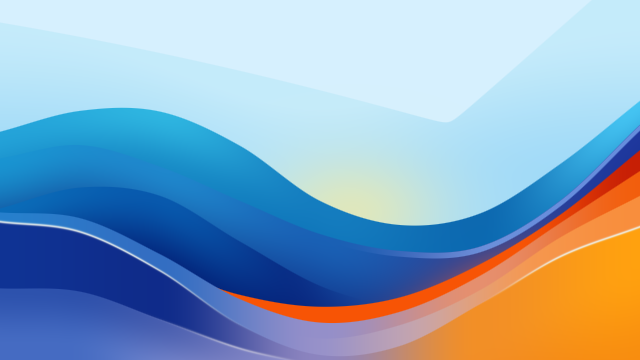
A WebGL 2 fragment shader for this background:

```glsl
#version 300 es
precision highp float;
// Layered silk-like waves: a pale sky with a folded highlight, blue swells
// on the left and an orange swell on the right. Each layer is filled below
// a smooth spline height curve and shaded by horizontal ramps and depth.

#define LINE_WIDTH 0.0035
#define LINE_GLOW 0.85
#define RIBBON_WIDTH 0.016
#define SUN_CENTER vec2(0.55, 0.41)
#define SUN_SPREAD vec2(0.13, 0.15)
#define SUN_COLOR vec3(0.90, 0.91, 0.70)

uniform vec2 u_resolution;
out vec4 fragColor;

// Catmull-Rom height curve through nine evenly spaced levels
float wave(float x, float k[9]) {
  float s = clamp(x, 0.0, 0.9999) * 8.0;
  int i = int(s);
  float t = fract(s);
  float b = k[i], c = k[i + 1];
  float a = i > 0 ? k[max(i - 1, 0)] : 2.0 * b - c;
  float d = i < 7 ? k[min(i + 2, 8)] : 2.0 * c - b;
  return b + 0.5 * t * (c - a + t * (2.0 * a - 5.0 * b + 4.0 * c - d
         + t * (3.0 * (b - c) + d - a)));
}

// Five-stop horizontal colour ramp
vec3 ramp(float x, vec3 a, vec3 b, vec3 c, vec3 d, vec3 e) {
  float s = x * 4.0;
  vec3 col = mix(a, b, smoothstep(0.0, 1.0, s));
  col = mix(col, c, smoothstep(1.0, 2.0, s));
  col = mix(col, d, smoothstep(2.0, 3.0, s));
  return mix(col, e, smoothstep(3.0, 4.0, s));
}

// Antialiased coverage of the area where depth is positive
float cover(float depth) {
  return clamp(depth / max(fwidth(depth), 1e-5) + 0.5, 0.0, 1.0);
}

float bell(float v) { return exp(-v * v); }

vec3 sky(vec2 p) {
  float light = smoothstep(0.5, 0.95, p.y) + 0.6 * bell((p.x - 0.5) / 0.25);
  vec3 col = mix(vec3(0.62, 0.85, 0.97), vec3(0.77, 0.92, 0.98), min(light, 1.0));
  float leftFold = 0.9375 - 0.302 * p.x - 0.15 * p.x * p.x;
  float rightFold = 0.653 + (p.x - 0.703) * 1.565;
  float gap = leftFold - rightFold;
  float fold = 0.5 * (leftFold + rightFold + sqrt(gap * gap + 0.0004));
  col = mix(col, vec3(0.84, 0.94, 0.995), cover(p.y - fold));
  vec2 q = (p - SUN_CENTER) / SUN_SPREAD;
  return mix(col, SUN_COLOR, 0.85 * exp(-dot(q, q)));
}

void main() {
  vec2 p = gl_FragCoord.xy / u_resolution;
  float x = p.x;
  vec3 col = sky(p);

  // Cyan swell
  float d = wave(x, float[9](.634, .692, .690, .595, .442, .375, .407, .544, .720)) - p.y;
  vec3 fill = ramp(x, vec3(.14, .64, .85), vec3(.18, .71, .88), vec3(.08, .49, .75),
                   vec3(.05, .41, .69), vec3(.27, .77, .95));
  fill = mix(fill, vec3(.03, .42, .70), 0.6 * smoothstep(0.0, 0.18, d));
  col = mix(col, fill, cover(d));

  // Mid-blue swell, warmed where it nears the orange ribbon
  float ribbon = wave(x, float[9](.305, .305, .255, .181, .148, .174, .266, .403, .583)) - p.y;
  d = wave(x, float[9](.560, .597, .537, .442, .350, .303, .315, .442, .653)) - p.y;
  fill = ramp(x, vec3(.10, .58, .82), vec3(.12, .53, .80), vec3(.10, .38, .71),
              vec3(.13, .27, .62), vec3(.12, .22, .62));
  fill = mix(fill, vec3(.05, .16, .50), smoothstep(0.0, 0.3, d));
  float warmth = exp(-max(-ribbon, 0.0) / 0.05) * bell((x - 0.73) / 0.11);
  fill = mix(fill, vec3(.46, .30, .43), 0.8 * warmth);
  col = mix(col, fill, cover(d));
  float sheen = cover(d) * cover(RIBBON_WIDTH - d) * smoothstep(0.52, 0.78, x);
  col = mix(col, vec3(.45, .61, .91), 0.85 * sheen);

  // Deep-blue swell that fades towards the middle
  d = wave(x, float[9](.421, .479, .456, .329, .206, .139, .07, .0, .0)) - p.y;
  fill = ramp(x, vec3(.04, .42, .72), vec3(.03, .35, .68), vec3(.03, .15, .50),
              vec3(.03, .13, .47), vec3(.03, .13, .47));
  fill = mix(fill, vec3(.01, .11, .45), smoothstep(0.0, 0.24, d));
  col = mix(col, fill, cover(d) * (1.0 - smoothstep(0.42, 0.58, x)));

  // Red-orange ribbon
  fill = mix(vec3(.97, .33, .02), vec3(.78, .12, .02), smoothstep(0.8, 1.0, x));
  col = mix(col, fill, cover(ribbon));

  // Translucent band: blue, lavender, then peach
  d = wave(x, float[9](.410, .394, .294, .169, .104, .134, .234, .380, .525)) - p.y;
  fill = ramp(x, vec3(.15, .50, .80), vec3(.20, .43, .76), vec3(.58, .56, .79),
              vec3(.90, .56, .43), vec3(.95, .37, .05));
  col = mix(col, fill, cover(d));
  d = wave(x, float[9](.34, .33, .24, .12, .06, .097, .194, .340, .456)) - p.y;
  fill = mix(vec3(.74, .69, .78), vec3(.98, .62, .30), smoothstep(0.6, 0.85, x));
  col = mix(col, fill, 0.75 * cover(d) * smoothstep(0.45, 0.7, x));

  // Front swell: navy on the left, amber on the right
  float front = wave(x, float[9](.384, .356, .248, .097, .014, .039, .155, .287, .370)) - p.y;
  fill = ramp(x, vec3(.06, .20, .58), vec3(.06, .17, .54), vec3(.55, .52, .75),
              vec3(.95, .56, .15), vec3(1.0, .63, .06));
  fill = mix(fill, vec3(.94, .47, .06), 0.5 * smoothstep(0.1, 0.4, front) * smoothstep(0.6, 0.8, x));

  // Misty foreground hill in the lower-left corner
  d = wave(x, float[9](.199, .190, .113, .032, -.02, -.1, -.2, -.3, -.4)) - p.y;
  vec3 mist = mix(vec3(.27, .42, .76), vec3(.60, .61, .84), smoothstep(0.1, 0.38, x));
  fill = mix(fill, mist, cover(d) * (0.55 + 0.45 * smoothstep(0.0, 0.16, d)));
  fill = mix(fill, vec3(.85, .84, .88), 0.6 * bell(d / LINE_WIDTH) * bell((x - 0.37) / 0.08));
  col = mix(col, fill, cover(front));

  // Bright rim along the front swell
  float rim = 1.0 - smoothstep(0.2, 0.42, x) + smoothstep(0.74, 0.88, x);
  col = mix(col, vec3(.93, .95, .93), LINE_GLOW * rim * bell(front / LINE_WIDTH));

  fragColor = vec4(col, 1.0);
}
```
